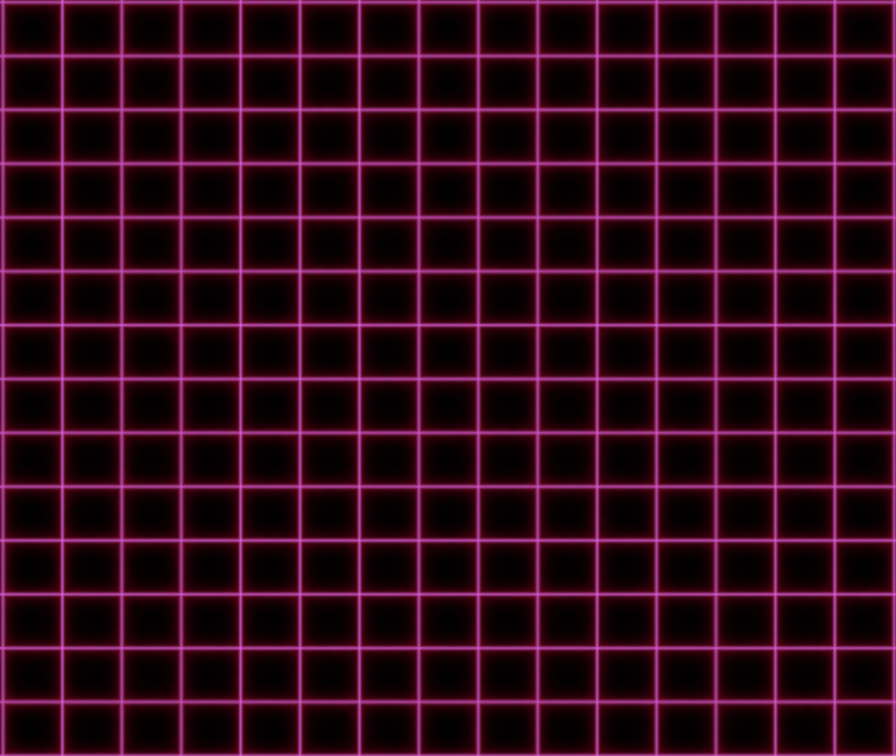
Give the GLSL for this pattern, as a Shadertoy shader.

```glsl
#define PITCH vec2(0.0786, 0.0712)
#define ORIGIN vec2(0.0039, 0.0003)
#define CORE_WIDTH 0.00278
#define GLOW_REACH 0.0074
#define CORE_COLOR vec3(0.31, 0.25, 0.53)
#define GLOW_COLOR vec3(0.38, 0.0, 0.065)
#define WIDTH_VARIATION 0.22
#define CROSSING_BOOST 0.35
#define GLOW_MOTTLE 0.22

float hash(vec2 p) {
    vec3 q = fract(vec3(p.xyx) * 0.1031);
    q += dot(q, q.yzx + 33.33);
    return fract((q.x + q.y) * q.z);
}

float valueNoise(vec2 p) {
    vec2 cell = floor(p);
    vec2 f = fract(p);
    f = f * f * (3.0 - 2.0 * f);
    float low = mix(hash(cell), hash(cell + vec2(1, 0)), f.x);
    float high = mix(hash(cell + vec2(0, 1)), hash(cell + vec2(1, 1)), f.x);
    return mix(low, high, f.y);
}

// Bright tube profile: a wider line is proportionally dimmer.
float lineCore(float dist, float variation, float pixel) {
    float spread = 1.0 + WIDTH_VARIATION * (variation - 0.5);
    float width = max(CORE_WIDTH * spread, pixel);
    float x = dist / width;
    return exp(-x * x) / spread;
}

void mainImage(out vec4 fragColor, in vec2 fragCoord) {
    // One unit is the canvas height.
    float pixel = 1.0 / iResolution.y;
    vec2 p = fragCoord * pixel;
    vec2 grid = (p - ORIGIN) / PITCH;

    // Distance to, and index of, the nearest line on each axis.
    vec2 lineId = floor(grid + 0.5);
    vec2 dist = abs(grid - lineId) * PITCH;

    // Tubes, with slightly hotter crossings.
    float vertical = lineCore(dist.x, hash(vec2(lineId.x + 20.0, 3.0)), pixel);
    float horizontal = lineCore(dist.y, hash(vec2(lineId.y + 20.0, 71.0)), pixel);
    float core = max(vertical, horizontal)
               + CROSSING_BOOST * vertical * horizontal;

    // Red halo fading into black, softly mottled away from the lines.
    vec2 halo = exp(-dist / GLOW_REACH);
    float glow = 1.0 - (1.0 - halo.x) * (1.0 - halo.y);
    float mottle = 1.0 + GLOW_MOTTLE * (valueNoise(p * 90.0) - 0.5);
    glow *= mix(mottle, 1.0, clamp(core, 0.0, 1.0));

    fragColor = vec4(GLOW_COLOR * glow + CORE_COLOR * core, 1.0);
}
```
